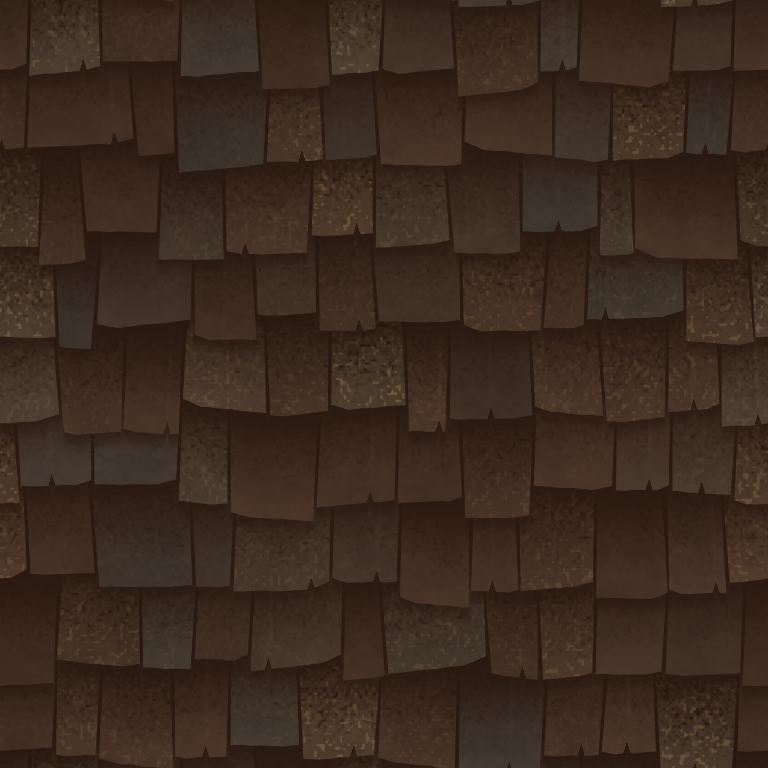
This texture is drawn by a three.js fragment shader. Its source:

```glsl
varying vec2 vUv;

const vec2 GRID = vec2(11.0, 9.0);
const vec3 SHADOW = vec3(0.165, 0.1, 0.066);
const vec3 BROWN = vec3(0.262, 0.185, 0.142);
const vec3 SLATE = vec3(0.25, 0.215, 0.185);
const vec3 TAN = vec3(0.335, 0.258, 0.178);

float hash(vec2 p) {
  vec3 q = fract(p.xyx * 0.1031);
  q += dot(q, q.yzx + 33.33);
  return fract((q.x + q.y) * q.z);
}

// Value noise that wraps after the given number of cells
float noise(vec2 uv, float cells) {
  vec2 p = uv * cells;
  vec2 i = floor(p);
  vec2 f = fract(p);
  f = f * f * (3.0 - 2.0 * f);
  vec2 a = mod(i, cells);
  vec2 b = mod(i + 1.0, cells);
  return mix(mix(hash(a), hash(vec2(b.x, a.y)), f.x),
             mix(hash(vec2(a.x, b.y)), hash(b), f.x), f.y);
}

// Random value of one shingle; the channel picks an independent series
float pick(vec2 cell, float channel) {
  return hash(mod(cell, GRID) + vec2(23.0 * channel, 41.0));
}

float rowShift(float row) {
  return 0.9 * hash(vec2(mod(row, GRID.y), 7.0));
}

// Slanted joint on the left of a cell
float joint(vec2 cell, float rise) {
  float x = cell.x + rowShift(cell.y) + 0.58 * (pick(cell, 1.0) - 0.5);
  return x / GRID.x + rise * 0.14 * (pick(cell, 2.0) - 0.5);
}

// Signed distances inside the sides (x) and above the lower edge (y)
vec2 shingleShape(vec2 uv, vec2 cell) {
  float rise = uv.y - (cell.y + 0.6) / GRID.y;
  float left = joint(cell, rise) + 0.0022 + rise * 0.05 * (pick(cell, 3.0) - 0.5);
  float right = joint(cell + vec2(1.0, 0.0), rise) - 0.0022
              + rise * 0.05 * (pick(cell, 4.0) - 0.5);
  float x = uv.x - 0.5 * (left + right);
  float halfWidth = 0.5 * (right - left);

  float bottom = (cell.y + 0.12 + 0.42 * (pick(cell, 5.0) - 0.5)) / GRID.y;
  bottom += x * 0.24 * (pick(cell, 6.0) - 0.5);
  bottom += 0.0016 * (noise(uv, 70.0) - 0.5);

  // Clipped corner and split notch
  float side = pick(cell, 7.0) < 0.5 ? -1.0 : 1.0;
  bottom += 0.45 * pick(cell, 8.0) * max(0.0, side * x - 0.55 * halfWidth);
  float notch = x - halfWidth * 1.3 * (pick(cell, 9.0) - 0.5);
  bottom += step(0.68, pick(cell, 10.0)) * max(0.0, 0.015 - 3.2 * abs(notch));

  return vec2(min(uv.x - left, right - uv.x), uv.y - bottom);
}

vec3 shingleColor(vec2 cell, float height, vec2 grain, float mottle) {
  float rough = pick(cell, 11.0);
  rough *= rough;
  vec3 base = mix(BROWN, SLATE, smoothstep(0.4, 0.95, pick(cell, 12.0)));
  base = mix(base, TAN, 0.65 * rough);
  base *= 0.92 + 0.14 * pick(cell, 13.0) + 0.16 * (mottle - 0.5);

  // Stippled fade into the shade of the row above
  float fade = height + (grain.x - 0.5) * (0.12 + 0.5 * rough);
  float light = 1.0 - smoothstep(0.0, 1.35, fade);
  vec3 color = mix(SHADOW, base, light);

  // Pale grit and dark pits
  float grit = smoothstep(0.68, 0.86, grain.y) * rough;
  color += vec3(0.13, 0.105, 0.065) * grit * (0.2 + 0.8 * light);
  float pits = smoothstep(0.8, 0.92, grain.x) * smoothstep(0.1, 0.7, height);
  return mix(color, SHADOW * 0.75, pits * (0.2 + 0.5 * rough));
}

void main() {
  vec2 grain = vec2(noise(vUv, 260.0), noise(vUv + 0.37, 210.0));
  float mottle = 0.6 * noise(vUv, 36.0) + 0.4 * noise(vUv, 110.0);
  float baseRow = floor(vUv.y * GRID.y - 0.12);
  vec3 color = SHADOW;

  // Paint lower rows first so each row overlaps the one below
  for (int r = -1; r <= 1; r++) {
    float row = baseRow + float(r);
    float column = floor(vUv.x * GRID.x - rowShift(row));
    for (int c = -1; c <= 1; c++) {
      vec2 cell = vec2(column + float(c), row);
      vec2 d = shingleShape(vUv, cell);
      float within = smoothstep(-0.004, 0.003, d.x);
      float dropShade = within * smoothstep(-0.026, 0.0, d.y);
      color = mix(color, SHADOW * 0.95, 0.6 * dropShade);

      vec2 cover = smoothstep(-0.0008, 0.0008, d);
      vec3 wood = shingleColor(cell, d.y * GRID.y, grain, mottle);
      color = mix(color, wood, cover.x * cover.y);
    }
  }

  // Broad weathering
  color *= 0.95 + 0.1 * noise(vUv, 5.0);
  gl_FragColor = vec4(color, 1.0);
}
```
